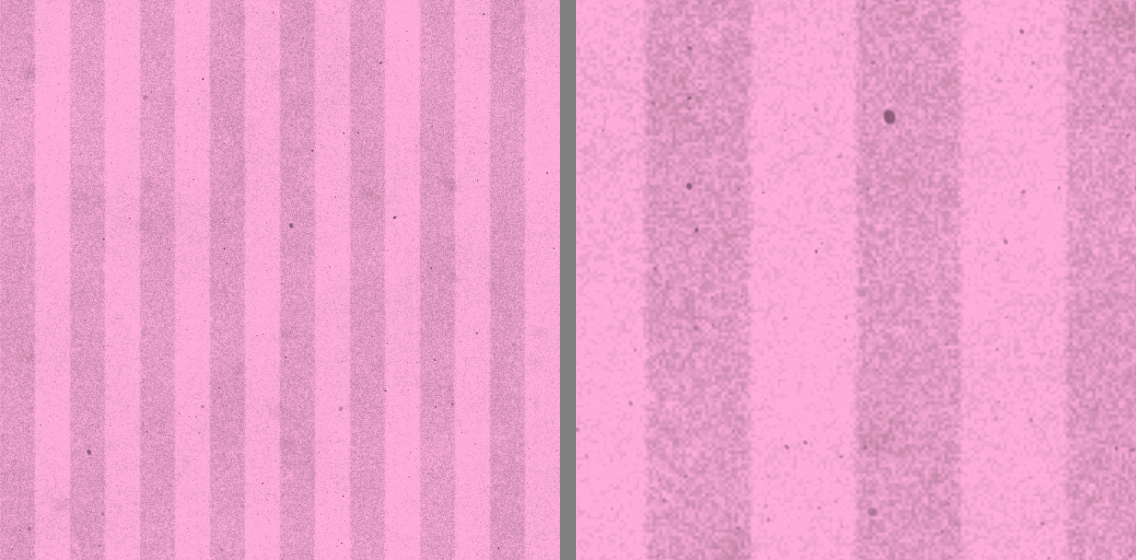
Left, the full canvas; right, a detail of the centre.
Reproduce this pattern procedurally as a Shadertoy shader.

```glsl
// Eight pairs of soft vertical pink stripes on worn, speckled paper.
// One brightness value sums stripe, clouds and grain, then clips to clean pink;
// scattered cellular specks darken it. All lattices wrap, so the tile is seamless.

const float STRIPE_PAIRS = 8.0;
const vec3 PINK = vec3(0.995, 0.678, 0.857);
const vec3 SPECK_INK = vec3(0.36, 0.22, 0.32);

// Integer hash of a lattice cell and a seed, from 0 to 1
float hash(vec2 cell, uint seed) {
    uint h = uint(cell.x) * 1597334677u ^ uint(cell.y) * 3812015801u ^ seed * 2654435769u;
    h = (h ^ (h >> 16)) * 2246822519u;
    h = (h ^ (h >> 13)) * 3266489917u;
    return float((h ^ (h >> 16)) >> 8) / 16777216.0;
}

// Value noise that wraps after the given number of cells
float wrapNoise(vec2 uv, float cells, uint seed) {
    vec2 p = uv * cells - 0.5;
    vec2 a = mod(floor(p), cells);
    vec2 b = mod(a + 1.0, cells);
    vec2 f = fract(p);
    f = f * f * (3.0 - 2.0 * f);
    return mix(mix(hash(a, seed), hash(vec2(b.x, a.y), seed), f.x),
               mix(hash(vec2(a.x, b.y), seed), hash(b, seed), f.x), f.y);
}

// Layered noise centred on zero
float clouds(vec2 uv) {
    float sum = 0.0, weight = 0.5, cells = 6.0;
    for (uint i = 0u; i < 5u; i++) {
        sum += weight * (wrapNoise(uv, cells, 11u + i) - 0.5);
        weight *= 0.7;
        cells *= 2.0;
    }
    return sum;
}

// At most one jittered oval per cell; radius and blur are in canvas units
float specks(vec2 uv, float cells, float chance, vec2 radiusRange, float blur, uint seed) {
    vec2 p = uv * cells;
    vec2 cell = mod(floor(p), cells);
    vec2 centre = 0.25 + 0.5 * vec2(hash(cell, seed), hash(cell, seed + 1u));
    vec2 offset = (fract(p) - centre) / cells;
    float angle = 6.2832 * hash(cell, seed + 2u);
    float c = cos(angle), s = sin(angle);
    offset = mat2(c, -s, s, c) * offset * vec2(1.0, 1.3);
    float radius = mix(radiusRange.x, radiusRange.y, hash(cell, seed + 3u));
    float present = step(hash(cell, seed + 4u), chance);
    float strength = mix(0.35, 1.0, hash(cell, seed + 5u));
    return present * strength * (1.0 - smoothstep(radius - blur, radius + blur, length(offset)));
}

// 1 inside the dark half of each pair, 0 in the light half
float darkStripe(float x, float pairs, float blur) {
    float edge = 0.25 - abs(fract(x * pairs + 0.25) - 0.5);
    return smoothstep(-blur * pairs, blur * pairs, edge);
}

void mainImage(out vec4 fragColor, in vec2 fragCoord) {
    vec2 uv = fragCoord / iResolution.xy;
    float pixel = 1.0 / min(iResolution.x, iResolution.y);
    float blur = max(0.0009, 0.7 * pixel);

    // Stripes and cloudy wear
    float dark = darkStripe(uv.x, STRIPE_PAIRS, max(0.003, pixel));
    float value = mix(0.992, 0.892, dark) + 0.085 * clouds(uv);

    // Fine grain, a little stronger on the dark stripes
    float grain = 0.72 * wrapNoise(uv, 512.0, 31u) + 0.28 * wrapNoise(uv, 256.0, 32u) - 0.5;
    value += grain * mix(0.19, 0.235, dark);

    // Soft smudges and pale rubbed flakes
    value -= 0.07 * specks(uv, 13.0, 0.24, vec2(0.005, 0.016), 0.012, 40u);
    value += 0.08 * specks(uv, 18.0, 0.14, vec2(0.003, 0.008), 0.004, 50u);
    vec3 colour = PINK * clamp(value, 0.0, 1.0);

    // Dust, dots and a few larger flecks
    float ink = 0.38 * specks(uv, 64.0, 0.22, vec2(0.0007, 0.0016), blur, 60u);
    ink = max(ink, 0.70 * specks(uv, 24.0, 0.13, vec2(0.0010, 0.0022), blur, 70u));
    ink = max(ink, 0.75 * specks(uv, 9.0, 0.08, vec2(0.0030, 0.0048), 0.0015, 80u));
    fragColor = vec4(mix(colour, SPECK_INK, ink), 1.0);
}
```
